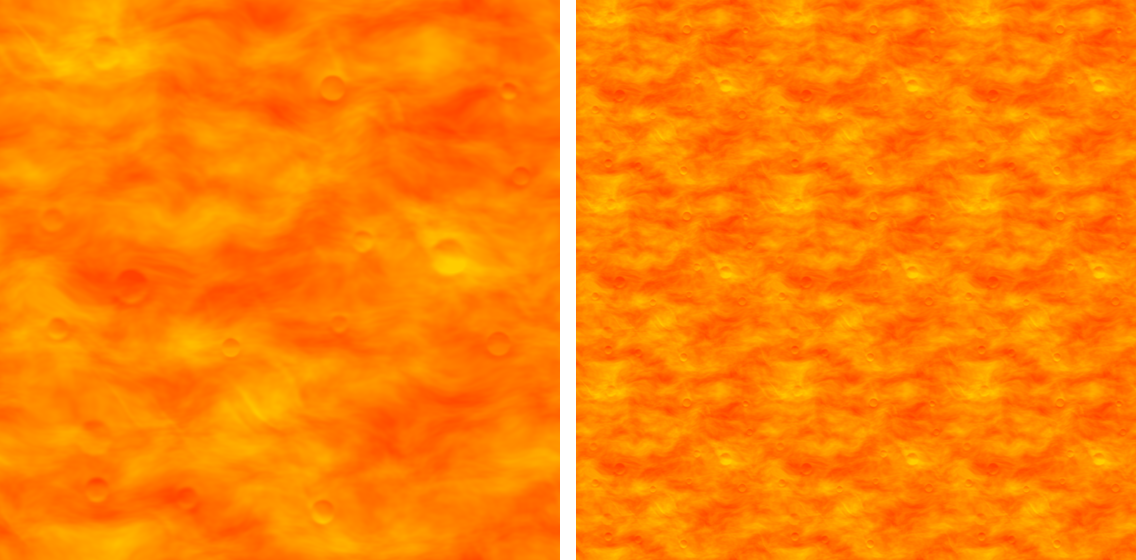
Left: one tile. Right: repeated 3 by 3.
A Shadertoy shader for this texture:

```glsl
// Seamless molten orange planet surface with streaked clouds, ridges and shallow craters.
const float TAU = 6.2831853;

// Integer hash giving three values in 0..1
vec3 hash3(vec2 cell, int seed) {
    uvec3 v = uvec3(uint(cell.x), uint(cell.y), uint(seed)) * 1664525u + 1013904223u;
    v.x += v.y * v.z; v.y += v.z * v.x; v.z += v.x * v.y;
    v ^= v >> 16u;
    v.x += v.y * v.z; v.y += v.z * v.x; v.z += v.x * v.y;
    return vec3(v >> 8u) / 16777216.0;
}

float cornerSlope(vec2 cell, vec2 offset, vec2 period, int seed) {
    float angle = TAU * hash3(mod(cell, period), seed).x;
    return dot(vec2(cos(angle), sin(angle)), offset);
}

// Gradient noise that wraps after a whole number of cells
float wrapNoise(vec2 uv, vec2 period, int seed) {
    vec2 p = uv * period, cell = floor(p), f = p - cell;
    vec2 w = f * f * f * (f * (f * 6.0 - 15.0) + 10.0);
    vec2 e = vec2(1.0, 0.0);
    float low = mix(cornerSlope(cell, f, period, seed),
                    cornerSlope(cell + e, f - e, period, seed), w.x);
    float high = mix(cornerSlope(cell + e.yx, f - e.yx, period, seed),
                     cornerSlope(cell + 1.0, f - 1.0, period, seed), w.x);
    return mix(low, high, w.y);
}

// Flat cloud bands, wide at large scale and rounder in the detail
float clouds(vec2 uv) {
    float sum = 0.0, amplitude = 1.0;
    vec2 period = vec2(3.0, 7.0);
    for (int i = 0; i < 5; i++) {
        sum += amplitude * wrapNoise(uv, period, i + 3);
        period = 2.0 * period + vec2(1.0, 0.0);
        amplitude *= i < 2 ? 0.68 : 0.5;
    }
    return sum;
}

// Soft ridges falling to the right, lit on one flank
float ridges(vec2 uv) {
    vec2 sheared = vec2(uv.x, uv.x + uv.y);
    float n = wrapNoise(sheared, vec2(3.0, 9.0), 21)
            + 0.35 * wrapNoise(sheared, vec2(8.0, 18.0), 22);
    float patches = smoothstep(0.0, 0.3, wrapNoise(uv, vec2(5.0, 6.0), 23));
    float flank = n / 0.13;
    return patches * exp(-flank * flank) * (0.6 + 1.4 * flank);
}

// One bowl per chosen grid cell, dark above and bright below
float craters(vec2 uv, float grid, float radius, float chance, int seed) {
    vec2 p = uv * grid, cell = mod(floor(p), grid);
    vec3 place = hash3(cell, seed), kind = hash3(cell, seed + 1);
    float size = radius * mix(0.75, 1.1, kind.y);
    vec2 d = (fract(p) - mix(vec2(0.25), vec2(0.75), place.xy)) / (grid * size);
    float r = length(d);
    float bowl = -d.y * smoothstep(1.12, mix(0.5, 0.85, kind.z), r);
    float rim = 0.22 * d.y * exp(-pow((r - 1.2) / 0.3, 2.0));
    return step(kind.x, chance) * mix(0.5, 1.0, place.z) * (bowl + rim);
}

void mainImage(out vec4 fragColor, in vec2 fragCoord) {
    vec2 uv = fragCoord / iResolution.xy;

    // Gentle swirl from layered sines, broken up by noise
    vec2 swirl = vec2(sin(TAU * (2.0 * uv.y + uv.x)) + 0.5 * sin(TAU * (5.0 * uv.y - 2.0 * uv.x)),
                      sin(TAU * (2.0 * uv.x - uv.y)) + 0.4 * sin(TAU * (5.0 * uv.x + 3.0 * uv.y)));
    vec2 flow = uv + vec2(0.015, 0.008) * swirl;
    flow += vec2(0.025, 0.03) * vec2(wrapNoise(uv, vec2(7.0, 9.0), 31),
                                     wrapNoise(uv, vec2(8.0, 10.0), 32));

    // The green channel alone carries the heat from red to yellow
    float heat = 0.5 + 0.268 * clouds(flow) + 0.055 * ridges(flow);
    heat += 0.24 * craters(uv, 3.0, 0.037, 0.4, 41);
    heat += 0.2 * craters(uv, 4.0, 0.021, 0.75, 51);
    fragColor = vec4(1.0, clamp(heat, 0.26, 0.8), 0.0, 1.0);
}
```
